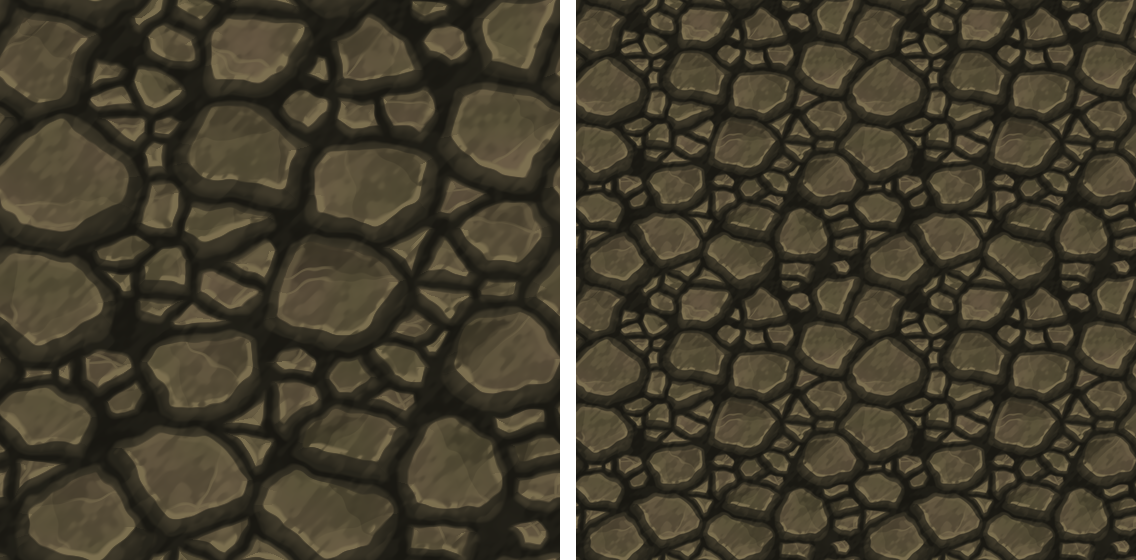
Left: one tile. Right: repeated 2 by 2.
Reproduce this texture procedurally as a three.js fragment shader.

```glsl
varying vec2 vUv;

#define GRID vec2(4.0, 5.0)
#define PEBBLE_GRID vec2(12.0, 15.0)
#define BIG_RADIUS vec2(0.33, 0.58)
#define PEBBLE_RADIUS vec2(0.12, 0.25)
#define GAP 0.022
#define WARP 0.08
#define GAP_COLOR vec3(0.112, 0.106, 0.080)
#define SHADE_COLOR vec3(0.150, 0.140, 0.104)
#define SIDE_COLOR vec3(0.285, 0.258, 0.190)
#define TOP_COLOR vec3(0.355, 0.313, 0.230)
#define RIM_COLOR vec3(0.490, 0.440, 0.315)

vec3 hash3(vec2 p) {
  vec3 q = fract((p.xyx + 17.3) * vec3(0.1031, 0.1030, 0.0973));
  q += dot(q, q.yxz + 33.33);
  return fract((q.xxy + q.yzz) * q.zyx);
}

// Whole-number wrap, safe against rounding at multiples of the period
vec2 wrap(vec2 cell, vec2 period) {
  return floor(mod(cell + 0.5, period));
}

// Value noise with a whole number of cells across the canvas
float wrapNoise(vec2 uv, vec2 period) {
  vec2 p = uv * period, i = floor(p), f = fract(p);
  f = f * f * (3.0 - 2.0 * f);
  float a = hash3(wrap(i, period)).x;
  float b = hash3(wrap(i + vec2(1.0, 0.0), period)).x;
  float c = hash3(wrap(i + vec2(0.0, 1.0), period)).x;
  float d = hash3(wrap(i + 1.0, period)).x;
  return mix(mix(a, b, f.x), mix(c, d, f.x), f.y);
}

float smoothMin(float a, float b, float k) {
  float h = max(k - abs(a - b), 0.0) / k;
  return min(a, b) - 0.25 * h * h * k;
}

// One stone: centre, radius, seed; alternate columns are staggered
vec4 site(vec2 cell, vec2 count, vec2 radii, float salt) {
  vec2 id = wrap(cell, count);
  vec3 h = hash3(id + salt);
  vec2 center = cell + 0.5 + (h.xy - 0.5) * 0.66;
  center.y += 0.5 * mod(id.x, 2.0) - 0.25;
  return vec4(center * GRID / count, mix(radii.x, radii.y, h.z), hash3(id + salt + 71.0).x);
}

vec2 neighbor(int i) {
  float y = floor((float(i) + 0.5) / 5.0);
  return vec2(float(i) - 5.0 * y, y) - 2.0;
}

// Cuts base and raised top by a plane; the lower bevels are wider
void cut(float dist, vec2 n, float rnd, float r, inout float base, inout float top, inout vec2 facing) {
  float inset = r * (0.05 + 0.12 * rnd + 0.22 * smoothstep(0.2, -0.9, n.y));
  if (dist - inset < top) facing = n;
  base = smoothMin(base, dist, 0.12 * r);
  top = smoothMin(top, dist - inset, 0.05 * r);
}

void main() {
  vec2 uv = fract(vUv);
  vec2 wobble = vec2(wrapNoise(uv, vec2(17.0)), wrapNoise(uv + 0.37, vec2(19.0))) - 0.5;
  wobble += 0.4 * (vec2(wrapNoise(uv, vec2(43.0)), wrapNoise(uv + 0.61, vec2(47.0))) - 0.5);
  vec2 p = uv * GRID + WARP * wobble;

  // Gather large stones, then pebbles that fit between them
  vec4 stones[50];
  for (int i = 0; i < 25; i++) {
    stones[i] = site(floor(p) + neighbor(i), GRID, BIG_RADIUS, 3.0);
  }
  vec2 pebbleCell = floor(p * PEBBLE_GRID / GRID);
  for (int i = 0; i < 25; i++) {
    vec4 s = site(pebbleCell + neighbor(i), PEBBLE_GRID, PEBBLE_RADIUS, 29.0);
    float room = 1.0;
    for (int j = 0; j < 25; j++) {
      room = min(room, distance(s.xy, stones[j].xy) - stones[j].z - 0.25 * s.z);
    }
    if (room < 0.0) s.z = -1.0;
    stones[i + 25] = s;
  }

  // Owner in the power diagram
  vec4 stone = stones[0];
  float best = 1000.0;
  for (int i = 0; i < 50; i++) {
    vec4 s = stones[i];
    vec2 d = p - s.xy;
    float power = dot(d, d) - s.z * s.z;
    if (s.z > 0.0 && power < best) { best = power; stone = s; }
  }

  // Outline from neighbours and random chisel planes
  vec2 local = p - stone.xy;
  float r = stone.z, seed = stone.w;
  float base = 10.0, top = 10.0;
  vec2 facing = vec2(0.0, 1.0);
  for (int i = 0; i < 50; i++) {
    vec4 s = stones[i];
    vec2 delta = s.xy - stone.xy;
    float len = length(delta);
    if (s.z > 0.0 && len > 0.001) {
      vec2 n = delta / len;
      float dist = 0.5 * (len + (r * r - s.z * s.z) / len) - dot(local, n);
      cut(dist, n, fract(seed * 7.3 + s.w * 3.1), r, base, top, facing);
    }
  }
  for (int k = 0; k < 8; k++) {
    vec3 h = hash3(vec2(seed * 91.7, float(k) * 3.7));
    float angle = (float(k) + 0.8 * h.x) * 0.7854;
    vec2 n = vec2(cos(angle), sin(angle));
    cut(r * (1.08 + 0.26 * h.y) - dot(local, n), n, h.z, r, base, top, facing);
  }
  base -= GAP;
  top -= GAP;

  // Painted strokes along the diagonals
  vec2 diagonal = vec2(uv.x + uv.y, uv.y - uv.x);
  float strokes = wrapNoise(diagonal, vec2(14.0, 30.0));
  float fine = wrapNoise(diagonal + 0.23, vec2(38.0, 74.0));
  float blotch = wrapNoise(uv, vec2(11.0, 14.0));
  float dabs = smoothstep(0.4, 0.6, 0.65 * strokes + 0.35 * fine);
  float paint = dabs * 0.45 + blotch * 0.25 + fine * 0.3;

  // Dark bevelled side
  float lift = smoothstep(0.0, 0.25 * r, base) * 0.55 + 0.4 * smoothstep(-0.7, 0.8, facing.y);
  vec3 side = mix(SHADE_COLOR, SIDE_COLOR, clamp(lift + 0.6 * (paint - 0.5), 0.0, 1.0));

  // Worn top broken by two creases
  float light = 0.87 + 0.24 * paint, ridge = 0.0;
  for (int k = 0; k < 2; k++) {
    vec3 h = hash3(vec2(seed * 53.1, 8.0 + 5.0 * float(k)));
    vec2 dir = vec2(cos(h.x * 6.2832), sin(h.x * 6.2832));
    float crease = dot(local, dir) - r * (0.2 + 0.4 * h.y) + 0.16 * r * (strokes - 0.5);
    light += smoothstep(-0.008, 0.008, crease) * (dir.y < 0.0 ? 0.09 : -0.12);
    ridge = max(ridge, 1.0 - smoothstep(0.004, 0.022, abs(crease)));
  }
  vec3 face = TOP_COLOR * light;
  face *= mix(vec3(0.97, 1.01, 0.95), vec3(1.02, 0.99, 1.03), blotch);

  // Broken light rim, strongest along the lower edges
  float rimWidth = 0.03 + 0.06 * strokes;
  float rim = smoothstep(0.0, 0.01, top) * (1.0 - smoothstep(0.5 * rimWidth, rimWidth, top));
  rim *= mix(0.95, 0.25, smoothstep(-0.3, 0.7, facing.y)) * smoothstep(0.1, 0.55, paint);
  face = mix(face, RIM_COLOR, max(rim, 0.55 * ridge * smoothstep(0.4, 0.65, blotch)));

  vec3 color = mix(side, face, smoothstep(-0.008, 0.009, top));
  color = mix(GAP_COLOR * (0.8 + 0.4 * paint), color, smoothstep(-0.012, 0.02, base));
  gl_FragColor = vec4(color, 1.0);
}
```
